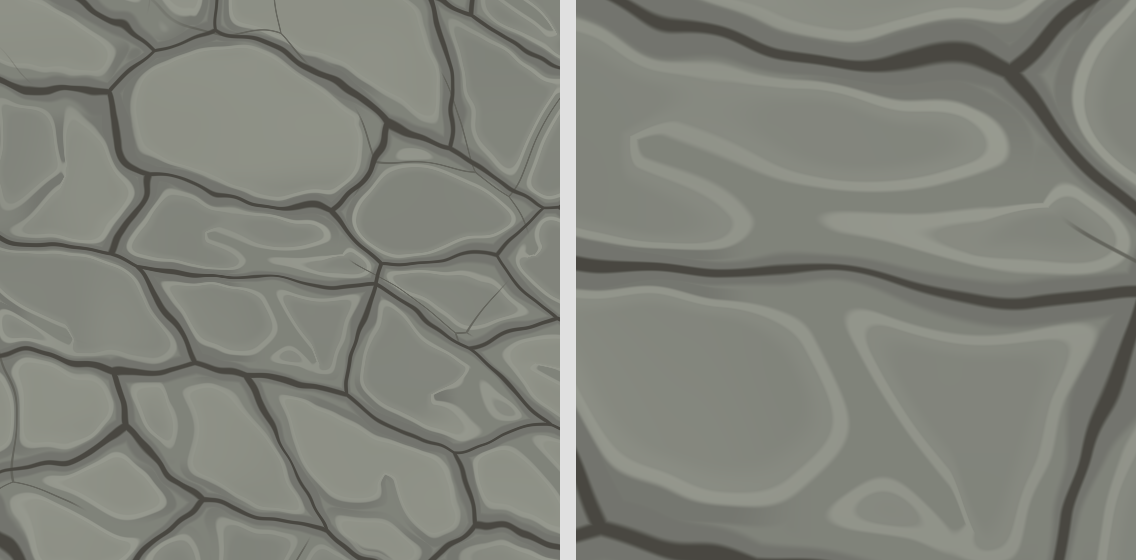
Left, the full canvas; right, a detail of the centre.
Give the GLSL for this texture, as a three.js fragment shader.

```glsl
// Weathered grey stone split into slanting slabs by dark cracks.
// A stretched, warped Voronoi net gives the cracks; a second net cuts each
// slab into rounded plates, which are outlined with a pale worn rim.
varying vec2 vUv;

const vec3 CRACK = vec3(0.285, 0.28, 0.255);
const vec3 HAIRLINE = vec3(0.37, 0.37, 0.34);
const vec3 SHADOW = vec3(0.445, 0.45, 0.425);
const vec3 STONE = vec3(0.51, 0.52, 0.487);
const vec3 PALE = vec3(0.555, 0.565, 0.525);
const vec3 RIM = vec3(0.595, 0.605, 0.565);
const float SOFT = 0.0016;

vec2 hash2(vec2 p) {
  vec3 q = fract(p.xyx * vec3(0.1031, 0.1030, 0.0973));
  q += dot(q, q.yzx + 33.33);
  return fract((q.xx + q.yz) * q.zy);
}

float noise(vec2 p) {
  vec2 i = floor(p), f = fract(p);
  f = f * f * (3.0 - 2.0 * f);
  float low = mix(hash2(i).x, hash2(i + vec2(1.0, 0.0)).x, f.x);
  float high = mix(hash2(i + vec2(0.0, 1.0)).x, hash2(i + 1.0).x, f.x);
  return mix(low, high, f.y);
}

vec2 warp(vec2 p, float frequency, float amount) {
  vec2 q = p * frequency;
  return amount * (vec2(noise(q + 17.3), noise(q + 61.7)) - 0.5);
}

// 1 inside the distance given by width, 0 beyond it
float band(float d, float width, float soft) {
  return 1.0 - smoothstep(width - soft, width + soft, d);
}

// Voronoi net, turned by angle and stretched by scale.
// Returns edge distance, edge distance with rounded corners, cell value.
vec3 slabNet(vec2 p, float angle, vec2 scale, float seed, float rounding) {
  float c = cos(angle), s = sin(angle);
  vec2 q = vec2(c * p.x + s * p.y, c * p.y - s * p.x) * scale + seed;
  vec2 cell = floor(q), f = fract(q);
  vec2 nearCell = vec2(0.0), nearPoint = vec2(0.0);
  float best = 9.0;
  for (int y = -1; y <= 1; y++) {
    for (int x = -1; x <= 1; x++) {
      vec2 o = vec2(float(x), float(y));
      vec2 r = o + 0.1 + 0.8 * hash2(cell + o) - f;
      if (dot(r, r) < best) {
        best = dot(r, r);
        nearCell = o;
        nearPoint = r;
      }
    }
  }
  float edge = 9.0, sum = 0.0;
  for (int y = -2; y <= 2; y++) {
    for (int x = -2; x <= 2; x++) {
      vec2 o = nearCell + vec2(float(x), float(y));
      vec2 r = o + 0.1 + 0.8 * hash2(cell + o) - f;
      vec2 across = r - nearPoint;
      if (dot(across, across) > 0.0001) {
        vec2 n = normalize(across);
        float d = dot(0.5 * (r + nearPoint), n) / length(n * scale);
        edge = min(edge, d);
        sum += exp(-d / rounding);
      }
    }
  }
  return vec3(edge, -rounding * log(sum + 0.000001), hash2(cell + nearCell + 5.0).y);
}

float smoothMin(float a, float b, float k) {
  float h = clamp(0.5 + 0.5 * (b - a) / k, 0.0, 1.0);
  return mix(b, a, h) - k * h * (1.0 - h);
}

void main() {
  vec2 p = vUv;
  vec2 bent = p + warp(p, 3.5, 0.13) + warp(p, 11.0, 0.03);
  vec3 slab = slabNet(bent + warp(p, 27.0, 0.011), -0.36, vec2(2.7, 5.0), 11.0, 0.011);
  vec3 cut = slabNet(bent + warp(p + 4.0, 6.0, 0.07), -0.8, vec2(2.5, 4.3), 37.0, 0.012);

  // plate distance: positive inside, with some cuts healed over
  float healed = 0.09 * smoothstep(0.52, 0.75, noise(p * 4.5 + 8.0));
  float slabGap = mix(0.012, 0.036, noise(p * 6.0 + 23.0));
  float cutGap = mix(0.007, 0.02, noise(p * 7.0 + 41.0));
  float plate = smoothMin(slab.y - slabGap, cut.y + healed - cutGap, 0.025);

  // stone body: pale or grey slabs with faint mottling
  float mottle = noise(p * 5.0 + 3.0);
  float tone = smoothstep(0.42, 0.62, slab.z + 0.5 * (mottle - 0.5));
  vec3 face = mix(STONE, PALE, tone) + 0.014 * (noise(p * 9.0) - 0.5);
  vec3 color = mix(STONE - 0.008, face, smoothstep(-0.004, 0.004, plate));

  // shaded ground along cracks and outside parts of the plates
  float ledge = band(abs(plate + 0.009), 0.006, 0.002) * smoothstep(0.5, 0.75, noise(p * 8.0 + 71.0));
  float shade = band(slab.x, mix(0.007, 0.022, noise(p * 9.0 + 52.0)), 0.003);
  color = mix(color, SHADOW, max(0.75 * ledge, 0.9 * shade));

  // worn rim, with a soft glow on its inner side
  float wear = mix(0.5, 1.0, noise(p * 5.0 + 90.0));
  float glow = 0.3 * band(abs(plate - 0.006), 0.006, 0.006);
  float rim = band(abs(plate), 0.0037, SOFT);
  color = mix(color, RIM, wear * max(rim, glow));

  // hairlines, then the main cracks
  float hair = band(cut.x, 0.0016, 0.001) * smoothstep(0.6, 0.68, noise(p * 4.0 + 33.0));
  color = mix(color, HAIRLINE, 0.85 * hair);
  float crackWidth = mix(0.0025, 0.006, noise(p * 6.0 + 13.0));
  color = mix(color, CRACK, band(slab.x, crackWidth, SOFT));

  gl_FragColor = vec4(color, 1.0);
}
```
